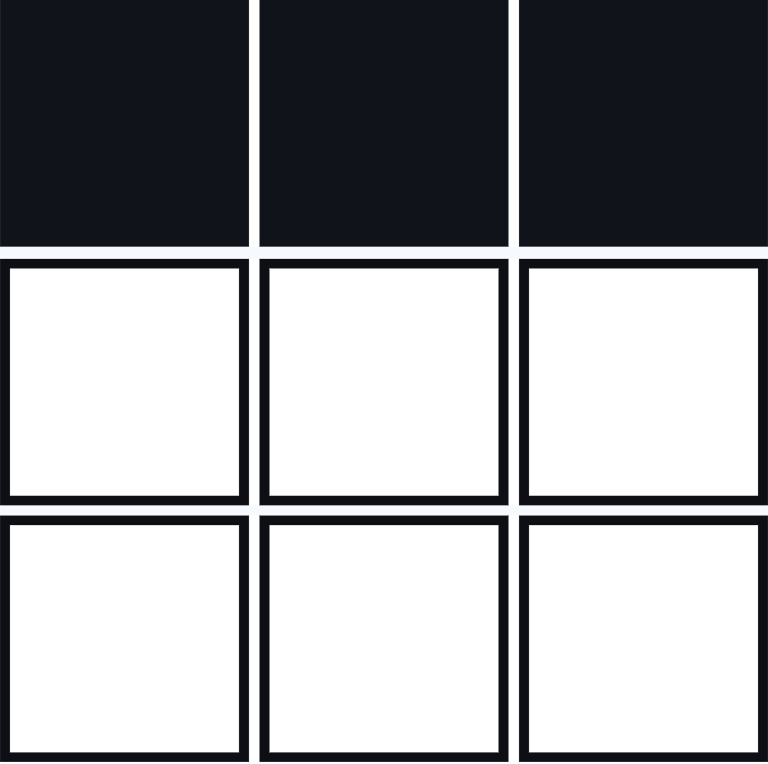
This pattern is drawn by a WebGL 2 fragment shader. Its source:

```glsl
#version 300 es
precision highp float;
// A three by three grid of square tiles on white: the top row is solid ink,
// the two rows below are framed outlines. Each tile is a box distance field,
// repeated by nested loops and smoothed over about one pixel.

uniform vec2 u_resolution;
out vec4 fragColor;

const vec3 PAPER = vec3(1.0);
const vec3 GUTTER_TINT = vec3(0.965, 0.98, 0.995);
const vec3 INK = vec3(0.062, 0.075, 0.102);
const vec3 FRAME_INK = vec3(0.05, 0.058, 0.08);

// Lengths are fractions of the canvas width or height.
const float COLUMN_PITCH = 0.3379;
const float TILE_WIDTH = 0.3242;
const float TILE_HEIGHT = 0.3225;
const vec3 ROW_BOTTOM = vec3(0.0027, 0.3386, 0.6771);
const vec2 FRAME = vec2(0.0130, 0.0125);
const float EDGE_SOFTNESS = 1.15; // in pixels

// Coverage of an axis-aligned box given by its two corners.
float boxCoverage(vec2 uv, vec2 low, vec2 high) {
    vec2 outside = max(low - uv, uv - high) * u_resolution;
    float signedDistance = max(outside.x, outside.y);
    return clamp(0.5 - signedDistance / EDGE_SOFTNESS, 0.0, 1.0);
}

void main() {
    vec2 uv = gl_FragCoord.xy / u_resolution;
    vec3 color = PAPER;

    // Faint cool tint in the horizontal gutters
    for (int row = 1; row < 3; row++) {
        float gutterLow = ROW_BOTTOM[row - 1] + TILE_HEIGHT;
        float gutter = boxCoverage(uv, vec2(-1.0, gutterLow), vec2(2.0, ROW_BOTTOM[row]));
        color = mix(color, GUTTER_TINT, gutter);
    }

    // Tiles: outer box in ink, hollowed out below the top row
    for (int row = 0; row < 3; row++) {
        bool solid = row == 2;
        for (int column = 0; column < 3; column++) {
            vec2 low = vec2(float(column) * COLUMN_PITCH, ROW_BOTTOM[row]);
            vec2 high = low + vec2(TILE_WIDTH, TILE_HEIGHT);
            if (solid) high.y = 1.1; // runs off the top edge
            color = mix(color, solid ? INK : FRAME_INK, boxCoverage(uv, low, high));
            if (!solid) {
                color = mix(color, PAPER, boxCoverage(uv, low + FRAME, high - FRAME));
            }
        }
    }

    fragColor = vec4(color, 1.0);
}
```
